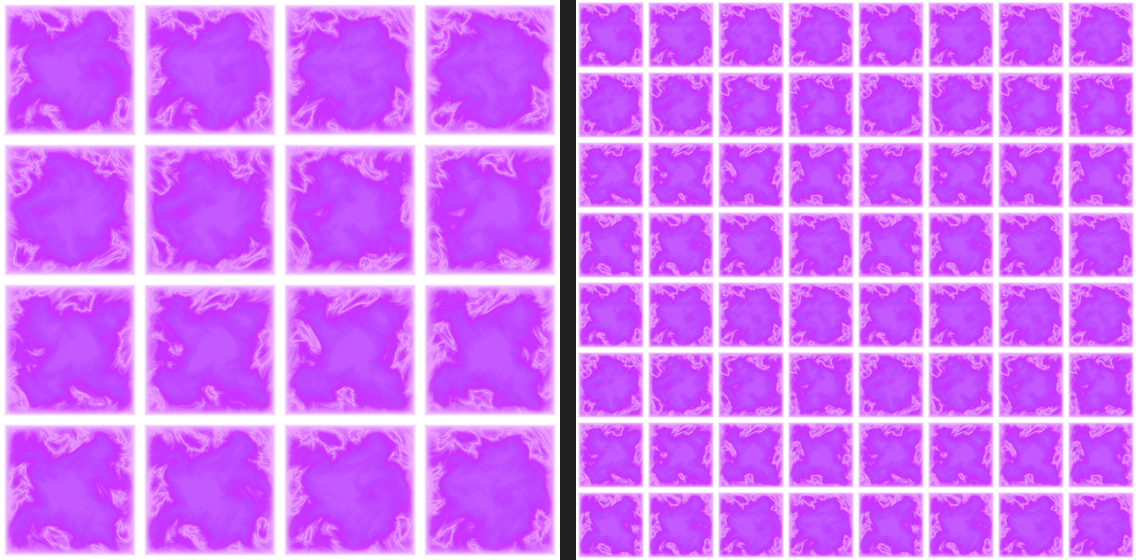
Left: one tile. Right: repeated 2 by 2.
Reproduce this pattern procedurally as a Shadertoy shader.

```glsl
// Four by four glowing violet tiles on white, each edged with drifting pink veins.

const float GRID = 4.0;            // tiles across and down
const float HALF_TILE = 0.469;     // half the tile width, in cells
const float CORNER_BLEND = 0.10;   // rounding of the inner depth field
const float DRIFT_STEP = 0.47;     // change of the veins from tile to tile
const float NOISE_SCALE = 11.0;    // base frequency of the veins, per cell
const float VEIN_REACH = 0.21;     // how far the veins wander inward
const float VEIN_BIAS = 0.22;      // overall amount of veining
const vec2 VEIN_LEAN = vec2(-0.22, 0.30);  // more veins at the left and top
const float GLOW_WIDTH = 0.021;    // white halo inside each tile edge
const int OCTAVES = 6;

const vec3 WHITE = vec3(1.0);
const vec3 VEIN = vec3(0.91, 0.58, 1.0);
const vec3 PINK = vec3(0.86, 0.45, 1.0);
const vec3 MAGENTA = vec3(0.79, 0.20, 1.0);
const vec3 PURPLE = vec3(0.74, 0.27, 1.0);
const vec3 VIOLET = vec3(0.77, 0.35, 1.0);

// Layered sines, each octave bent by a sine warp and turned
float wispyNoise(vec2 q, float drift) {
    const mat2 TURN = mat2(0.8, 0.6, -0.6, 0.8);
    float sum = 0.0;
    float amplitude = 0.55;
    for (int i = 0; i < OCTAVES; i++) {
        q += 0.5 * sin(1.3 * q.yx + vec2(drift, 1.7 - drift) + float(i));
        sum += amplitude * sin(q.x + drift) * cos(q.y);
        q = TURN * q * 1.9 + 2.3;
        amplitude *= 0.54;
    }
    return sum;
}

// Pale vein at zero, magenta rim, violet heart
vec3 veinRamp(float level) {
    vec3 color = mix(VEIN, PINK, smoothstep(0.0, 0.025, level));
    color = mix(color, MAGENTA, smoothstep(0.012, 0.085, level));
    color = mix(color, PURPLE, smoothstep(0.09, 0.20, level));
    return mix(color, VIOLET, smoothstep(0.18, 0.36, level));
}

void mainImage(out vec4 fragColor, in vec2 fragCoord) {
    // Cell layout
    vec2 grid = GRID * fragCoord / iResolution.xy;
    vec2 cell = mod(floor(grid), GRID);
    vec2 p = fract(grid) - 0.5;
    float pixel = GRID / iResolution.y;

    // Distance inward from the tile edge, sharp and rounded
    vec2 side = HALF_TILE - abs(p);
    float edge = min(side.x, side.y);
    float blend = max(CORNER_BLEND - abs(side.x - side.y), 0.0);
    float depth = max(edge - blend * blend / (4.0 * CORNER_BLEND), 0.0);

    // Veins follow the zero line of the disturbed depth
    float drift = DRIFT_STEP * (cell.x + GRID * (GRID - 1.0 - cell.y));
    float wisps = wispyNoise(p * NOISE_SCALE, drift);
    float push = wisps + VEIN_BIAS + dot(p, VEIN_LEAN);
    float level = abs(depth - VEIN_REACH * smoothstep(0.0, 0.1, depth) * push);
    vec3 color = veinRamp(level);

    // White halo and grout
    float glow = exp(-max(edge, 0.0) / GLOW_WIDTH);
    color = mix(color, WHITE, 0.88 * glow);
    float tile = smoothstep(-0.5 * pixel, 0.5 * pixel, edge);
    fragColor = vec4(mix(WHITE, color, tile), 1.0);
}
```
